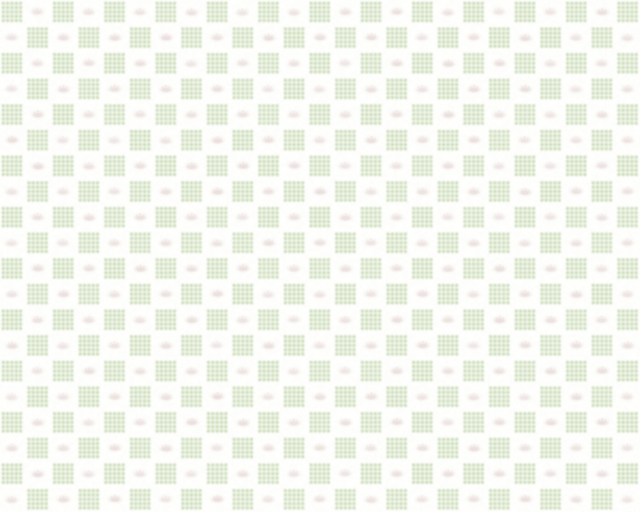
This pattern is drawn by a Shadertoy shader. Its source:

```glsl
const float CELLS_ACROSS = 24.95;
const vec2 GRID_SHIFT = vec2(0.035);
const float THREAD_GAP = 0.17;
const float THREAD_HALF = 0.045;

const vec3 PAPER = vec3(0.995, 0.995, 0.988);
const vec3 GREEN = vec3(0.75, 0.83, 0.66);
const vec3 PINK = vec3(0.915, 0.87, 0.86);

float hash(vec2 p) {
    return fract(sin(dot(p, vec2(127.1, 311.7))) * 43758.5453);
}

float valueNoise(vec2 p) {
    vec2 i = floor(p);
    vec2 f = fract(p);
    f = f * f * (3.0 - 2.0 * f);
    float low = mix(hash(i), hash(i + vec2(1.0, 0.0)), f.x);
    float high = mix(hash(i + vec2(0.0, 1.0)), hash(i + 1.0), f.x);
    return mix(low, high, f.y);
}

// Coverage of a shape from its signed distance
float cover(float dist, float blur) {
    return 1.0 - smoothstep(-blur, blur, dist);
}

float boxDistance(vec2 p, vec2 halfSize) {
    vec2 d = abs(p) - halfSize;
    return length(max(d, 0.0)) + min(max(d.x, d.y), 0.0);
}

float ellipseDistance(vec2 p, vec2 radii) {
    return (length(p / radii) - 1.0) * min(radii.x, radii.y);
}

// Five parallel threads running along the second axis, with frayed ends
float threads(vec2 p, float blur) {
    float nearest = THREAD_GAP * clamp(floor(p.x / THREAD_GAP + 0.5), -2.0, 2.0);
    return cover(abs(p.x - nearest) - THREAD_HALF, blur) * cover(abs(p.y) - 0.425, blur);
}

// Woven check: pale wash, two thread directions, darker crossings
float wovenPatch(vec2 p, float blur) {
    float wash = cover(boxDistance(p, vec2(0.39)), 1.6 * blur);
    float warp = threads(p, blur);
    float weft = threads(p.yx, blur);
    return 0.19 * wash + 0.21 * (warp + weft) + 0.12 * warp * weft;
}

// Small blurred bud: pale halo, flat oval base, three faint petals
float bud(vec2 p, float blur) {
    float halo = cover(ellipseDistance(p, vec2(0.26, 0.17)), 1.5 * blur);
    float shape = cover(ellipseDistance(p + vec2(0.0, 0.025), vec2(0.19, 0.09)), blur);
    for (int i = -1; i <= 1; i++) {
        float side = float(i);
        vec2 centre = vec2(0.12 * side, 0.095 - 0.045 * abs(side));
        shape = max(shape, 0.75 * cover(length(p - centre) - 0.045, blur));
    }
    return 0.22 * halo + 0.6 * shape;
}

void mainImage(out vec4 fragColor, in vec2 fragCoord) {
    // Square cells counted from the top left
    float cellsPerPixel = CELLS_ACROSS / iResolution.x;
    vec2 grid = vec2(fragCoord.x, iResolution.y - fragCoord.y) * cellsPerPixel + GRID_SHIFT;
    vec2 cell = floor(grid);
    vec2 local = (grid - cell - 0.5) * vec2(1.0, -1.0);
    float blur = max(0.055, 0.8 * cellsPerPixel);

    // Slight uneven printing from cell to cell and within each cell
    float variation = hash(cell);
    float mottling = valueNoise(grid * 9.0) - 0.5;
    float strength = 0.97 + 0.06 * variation + 0.16 * mottling;

    // Checks and buds alternate like a chessboard
    vec3 color = PAPER;
    if (mod(cell.x + cell.y, 2.0) < 0.5) {
        color = mix(color, GREEN, wovenPatch(local, blur) * strength);
    } else {
        vec2 jitter = 0.04 * (vec2(variation, hash(cell + 17.0)) - 0.5);
        float ink = bud(local - jitter, blur) * (0.88 + 0.24 * variation);
        color = mix(color, PINK, min(ink * strength, 1.0));
    }

    color += 0.01 * mottling;
    fragColor = vec4(clamp(color, 0.0, 1.0), 1.0);
}
```
